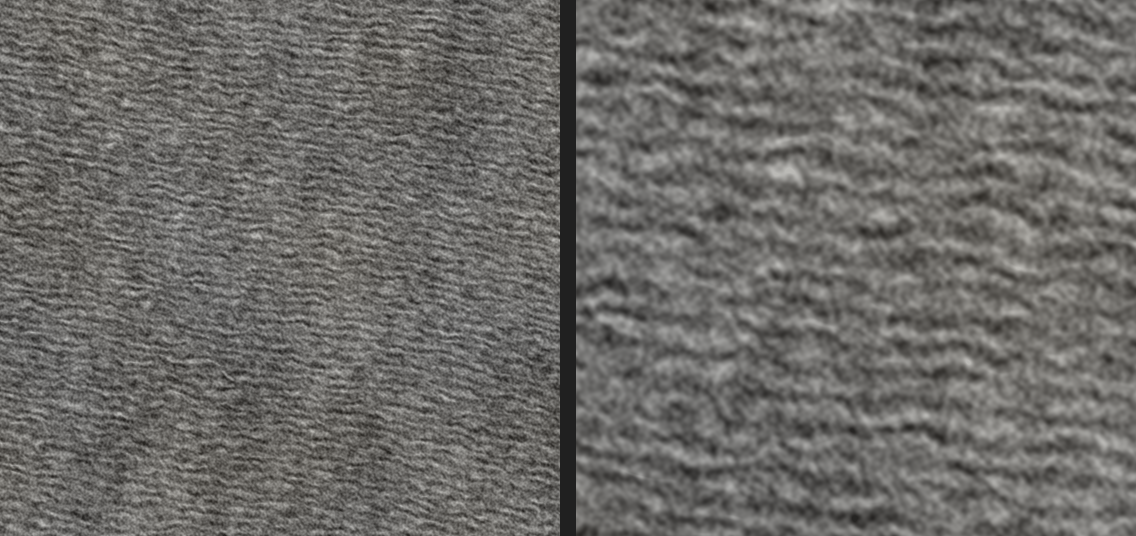
Left, the full canvas; right, a detail of the centre.
This texture is drawn by a Shadertoy shader. Its source:

```glsl
// Worn grey twill cloth: fine slanted ribs of broken yarn, fibre grain and soft folds.

const float RIBS = 56.0;        // ribs per canvas height
const float RIB_ANGLE = 0.16;   // downward tilt of the ribs, radians
const vec3 GAP_COLOR = vec3(0.195, 0.187, 0.176);
const vec3 YARN_COLOR = vec3(0.662, 0.658, 0.645);

vec2 rotate(vec2 p, float angle) {
    float c = cos(angle), s = sin(angle);
    return vec2(c * p.x - s * p.y, s * p.x + c * p.y);
}

// Unit gradient for a lattice corner, from an integer hash
vec2 cornerGradient(ivec2 cell, int seed) {
    uint h = uint(cell.x) * 1597334677u ^ uint(cell.y) * 3812015801u ^ uint(seed) * 2654435769u;
    h = (h ^ (h >> 16)) * 2146121005u;
    h = (h ^ (h >> 15)) * 2221713035u;
    h ^= h >> 16;
    float angle = float(h & 65535u) * 6.28318 / 65536.0;
    return vec2(cos(angle), sin(angle));
}

// Gradient noise, roughly -0.7 to 0.7
float gradientNoise(vec2 p, int seed) {
    vec2 base = floor(p), f = p - base;
    ivec2 cell = ivec2(base);
    vec2 w = f * f * f * (f * (f * 6.0 - 15.0) + 10.0);
    float a = dot(cornerGradient(cell, seed), f);
    float b = dot(cornerGradient(cell + ivec2(1, 0), seed), f - vec2(1, 0));
    float c = dot(cornerGradient(cell + ivec2(0, 1), seed), f - vec2(0, 1));
    float d = dot(cornerGradient(cell + ivec2(1, 1), seed), f - vec2(1, 1));
    return mix(mix(a, b, w.x), mix(c, d, w.x), w.y);
}

// Rib count across the cloth, bent by loose weaving
float ribPhase(vec2 cloth) {
    float bend = 0.022 * gradientNoise(cloth * 2.3, 1);
    float wobble = 0.6 * gradientNoise(cloth * vec2(13.0, 16.0), 2)
                 + 0.5 * gradientNoise(cloth * vec2(36.0, 46.0), 3);
    return (cloth.y + bend) * RIBS + wobble;
}

// Rounded ribs whose yarn breaks into short dashes
float yarnTone(vec2 cloth, float phase) {
    float ridge = sin(6.28318 * phase);
    float strength = 0.165 * (1.0 + 1.1 * gradientNoise(cloth * vec2(20.0, 26.0), 4));
    float dashes = gradientNoise(vec2(cloth.x * 27.0, phase * 1.15), 5);
    float flecks = gradientNoise(vec2(cloth.x * 62.0, phase * 2.1), 6);
    float glint = smoothstep(0.2, 0.6, flecks) * (0.5 + 0.5 * ridge);
    return strength * ridge + 0.32 * dashes + 0.2 * flecks + 0.16 * glint;
}

// Twisted fibres and fine lint
float fibreTone(vec2 cloth) {
    vec2 twist = rotate(cloth, 0.5) + 0.004 * gradientNoise(cloth * 60.0, 7);
    float wisps = gradientNoise(twist * vec2(72.0, 165.0), 8);
    float lint = gradientNoise(rotate(cloth, 0.9) * 195.0, 9);
    return 0.38 * wisps + 0.36 * lint;
}

// Broad fading and steep soft folds
float wearTone(vec2 uv) {
    float folds = gradientNoise(rotate(uv, 0.42) * vec2(8.0, 2.2), 10);
    float patches = gradientNoise(uv * 3.1 + 4.7, 11);
    float blotches = gradientNoise(uv * 11.0, 12);
    return 0.13 * folds + 0.14 * patches + 0.1 * blotches;
}

void mainImage(out vec4 fragColor, in vec2 fragCoord) {
    vec2 uv = fragCoord / iResolution.y;
    vec2 cloth = rotate(uv, RIB_ANGLE);

    float tone = 0.475 + yarnTone(cloth, ribPhase(cloth)) + fibreTone(cloth) + wearTone(uv);
    vec3 color = mix(GAP_COLOR, YARN_COLOR, clamp(tone, -0.1, 1.15));

    // Faint warm and cool drift of the dye
    float dye = gradientNoise(uv * 4.0 + 9.0, 13);
    color += dye * vec3(0.008, 0.0, -0.014);

    fragColor = vec4(color, 1.0);
}
```
